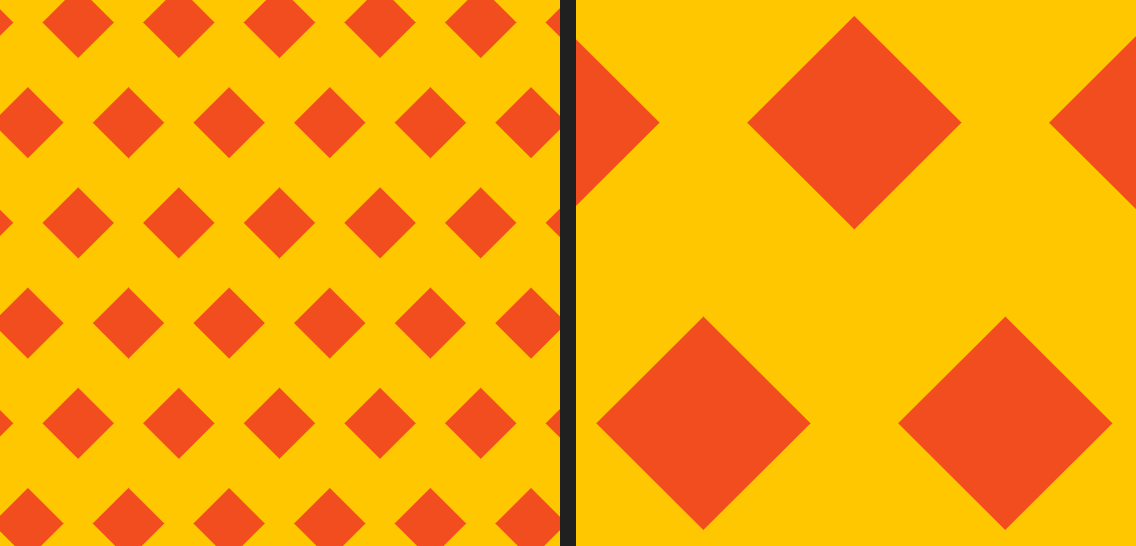
Left: the whole. Right: its middle third, enlarged.
This pattern is drawn by a WebGL 2 fragment shader. Its source:

```glsl
#version 300 es
precision highp float;
// Flat orange diamonds on a yellow ground, in a half-drop style lattice:
// the canvas is split into rows of cells, every second row is shifted by
// half a cell, and each cell holds one diamond from an L1 distance.

#define REPEATS vec2(5.565, 5.449)      // cells across and down the canvas
#define FIRST_CENTER vec2(0.277, 0.2246) // lower left diamond, in cells
#define ROW_SHIFT 0.5                   // shift of odd rows, in cells
#define HALF_DIAGONAL 0.355             // diamond size, in cells
#define GROUND vec3(1.0, 0.78, 0.0)
#define DIAMOND vec3(0.95, 0.302, 0.12)

uniform vec2 u_resolution;
out vec4 fragColor;

// Signed distance to a diamond whose corners lie on the axes
float diamondDistance(vec2 p, float halfDiagonal) {
  return (abs(p.x) + abs(p.y) - halfDiagonal) * inversesqrt(2.0);
}

void main() {
  // Lattice coordinates, with diamond centers on whole numbers
  vec2 lattice = gl_FragCoord.xy / u_resolution * REPEATS - FIRST_CENTER;
  float row = floor(lattice.y + 0.5);
  lattice.x -= ROW_SHIFT * mod(row, 2.0);
  vec2 cell = fract(lattice + 0.5) - 0.5;

  // Edge smoothed over one pixel
  float pixel = REPEATS.y / u_resolution.y;
  float d = diamondDistance(cell, HALF_DIAGONAL);
  float coverage = clamp(0.5 - d / pixel, 0.0, 1.0);

  fragColor = vec4(mix(GROUND, DIAMOND, coverage), 1.0);
}
```
